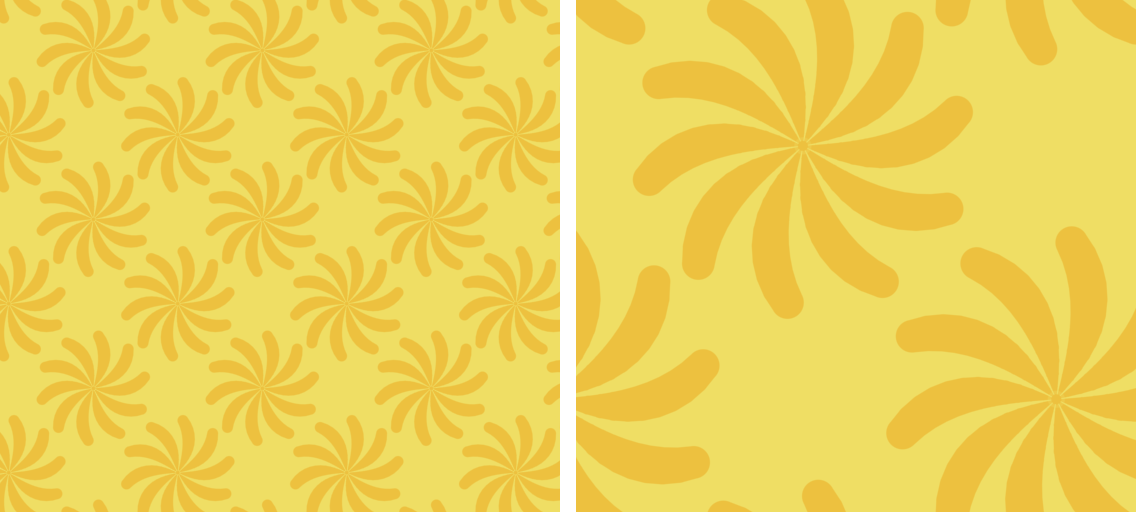
Left, the full canvas; right, a detail of the centre.
This pattern is drawn by a Shadertoy shader. Its source:

```glsl
// Staggered rows of ochre pinwheel flowers with curled petals on pale yellow.

// Lengths are fractions of the canvas height, angles are in radians.
const vec3  GROUND      = vec3(0.937, 0.871, 0.392);
const vec3  OCHRE       = vec3(0.929, 0.757, 0.247);
const float CELL        = 0.330;               // spacing of flowers in a row
const vec2  ORIGIN      = vec2(0.1823, 0.9017); // centre of one flower
const float PETALS      = 10.0;
const float TIP_ANGLE   = 0.216;               // direction of the first tip
const float CURL        = 0.39;                // turn from root to tip
const float REACH       = 0.1025;              // centre to middle of tip cap
const float HALF_WIDTH  = 0.0123;              // at the widest point
const float TAPER       = 2.1;                 // phase of the width at the tip
const float EYE_RADIUS  = 0.0032;
const float RIM_WIDTH   = 0.0012;
const float RIM_OPACITY = 0.30;
const int   SEGMENTS    = 12;
const float TAU         = 6.2831853;

// Angle of a petal's spine at t = 0 (root) to 1 (tip).
float spineAngle(float t) {
    return TIP_ANGLE - CURL * (1.0 - t * t);
}

vec2 spinePoint(float t) {
    float a = spineAngle(t);
    return REACH * t * vec2(cos(a), sin(a));
}

float petalHalfWidth(float t) {
    return HALF_WIDTH * sin(TAPER * t);
}

// Distance to a stroke whose radius changes from ra to rb.
float taperedStroke(vec2 p, vec2 a, vec2 b, float ra, float rb) {
    vec2 ab = b - a;
    float h = clamp(dot(p - a, ab) / dot(ab, ab), 0.0, 1.0);
    return length(p - a - ab * h) - mix(ra, rb, h);
}

// Turn the nearest petal onto the first one, then measure along its spine.
float petalDistance(vec2 p) {
    float sector = TAU / PETALS;
    float t = min(length(p) / REACH, 1.1);
    float theta = atan(p.y, p.x + 1e-7);
    float turn = sector * round((theta - spineAngle(t)) / sector);
    float c = cos(turn), s = sin(turn);
    p = vec2(c * p.x + s * p.y, c * p.y - s * p.x);

    float d = 1.0;
    vec2 a = vec2(0.0);
    float ra = 0.0;
    for (int i = 1; i <= SEGMENTS; i++) {
        float u = float(i) / float(SEGMENTS);
        vec2 b = spinePoint(u);
        float rb = petalHalfWidth(u);
        d = min(d, taperedStroke(p, a, b, ra, rb));
        a = b;
        ra = rb;
    }
    return d;
}

// Offset from the nearest flower centre on two interleaved square grids.
vec2 nearestFlower(vec2 p) {
    vec2 q = (p - ORIGIN) / CELL;
    vec2 even = q - round(q);
    vec2 odd = fract(q) - 0.5;
    return CELL * (dot(even, even) < dot(odd, odd) ? even : odd);
}

float coverage(float d, float soft) {
    return 1.0 - smoothstep(-soft, soft, d);
}

void mainImage(out vec4 fragColor, in vec2 fragCoord) {
    float soft = 0.9 / iResolution.y;
    vec2 p = nearestFlower(fragCoord / iResolution.y);
    float r = length(p);

    vec3 color = mix(GROUND, OCHRE, coverage(petalDistance(p), soft));

    // Small eye with a faint pale rim
    float rim = coverage(abs(r - EYE_RADIUS - RIM_WIDTH) - RIM_WIDTH, soft);
    color = mix(color, GROUND, RIM_OPACITY * rim);
    color = mix(color, OCHRE, coverage(r - EYE_RADIUS, soft));

    fragColor = vec4(color, 1.0);
}
```
